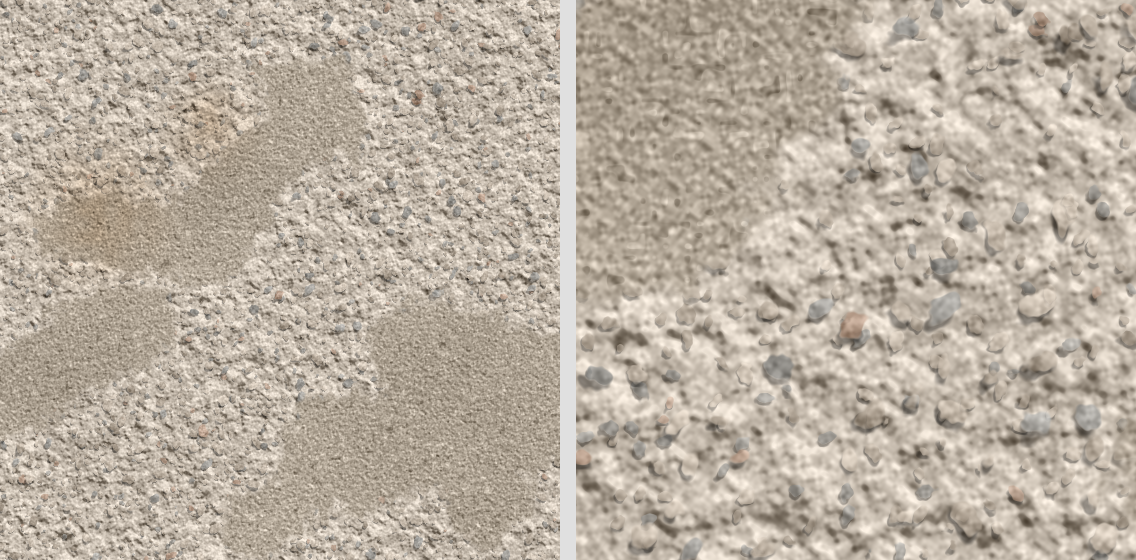
Left, the full canvas; right, a detail of the centre.
Write a Shadertoy shader that draws this texture.

```glsl
// Weathered concrete wall: exposed pebbly aggregate with worn patches of smooth sandy render.

const vec2 LIGHT = vec2(0.45, 0.89);   // direction towards the sun

float hash(vec2 p) {
    uvec2 u = uvec2(ivec2(floor(p)));
    uint h = u.x * 1597u + u.y * 51749u;
    h = (h ^ (h >> 15u)) * 73471u + u.y * 7919u;
    h = (h ^ (h >> 13u)) * 92837u;
    h ^= h >> 16u;
    return float(h & 65535u) / 65535.0;
}

float noise(vec2 p) {
    vec2 i = floor(p), f = fract(p);
    f = f * f * (3.0 - 2.0 * f);
    float low = mix(hash(i), hash(i + vec2(1.0, 0.0)), f.x);
    float high = mix(hash(i + vec2(0.0, 1.0)), hash(i + vec2(1.0)), f.x);
    return mix(low, high, f.y);
}

// Three octaves of noise
float cloud(vec2 p) {
    return 0.55 * noise(p) + 0.28 * noise(p * 2.1 + 17.3) + 0.17 * noise(p * 4.3 + 41.9);
}

// Slope of a noise layer along the light: positive when lit, negative when shaded
float litSlope(vec2 p, float freq) {
    mat2 turn = mat2(0.8, 0.6, -0.6, 0.8);
    vec2 q = turn * p * freq + freq;
    return noise(q) - noise(q + turn * LIGHT * 0.65);
}

float segment(vec2 p, vec2 a, vec2 b, float radius) {
    vec2 ab = b - a;
    float t = clamp(dot(p - a, ab) / dot(ab, ab), 0.0, 1.0);
    return length(p - a - ab * t) - radius;
}

// Signed distance to the smooth render, with ragged borders
float renderPatches(vec2 p) {
    float ragged = (noise(p * 38.0) - 0.5) * 0.03 + (noise(p * 90.0) - 0.5) * 0.025;
    p += (vec2(cloud(p * 9.0), cloud(p * 9.0 + 40.0)) - 0.5) * 0.07;
    vec2 block = abs(p - vec2(0.555, 0.79)) - vec2(0.085, 0.08);
    float d = max(block.x, block.y);
    d = min(d, segment(p, vec2(0.52, 0.74), vec2(0.36, 0.60), 0.065));
    d = min(d, segment(p, vec2(0.15, 0.60), vec2(0.36, 0.58), 0.072));
    d = min(d, segment(p, vec2(-0.05, 0.28), vec2(0.26, 0.42), 0.075));
    d = min(d, segment(p, vec2(0.78, 0.37), vec2(1.05, 0.27), 0.10));
    d = min(d, segment(p, vec2(0.62, 0.20), vec2(0.92, 0.25), 0.10));
    d = min(d, segment(p, vec2(0.82, 0.34), vec2(0.87, 0.12), 0.08));
    d = min(d, segment(p, vec2(0.45, 0.06), vec2(0.65, 0.19), 0.06));
    return d + ragged;
}

// Mostly cream stones, some brown, some blue-grey, a few orange
vec3 pebbleColor(float pick) {
    vec3 c = mix(vec3(0.70, 0.58, 0.50), vec3(0.77, 0.72, 0.66), step(0.05, pick));
    c = mix(c, vec3(0.65, 0.60, 0.54), step(0.56, pick));
    return mix(c, vec3(0.56, 0.56, 0.55), step(0.80, pick));
}

// Scatter chipped pebbles, each with a shadow on its far side
vec3 addPebbles(vec3 col, vec2 p, float cells, float share, float cover) {
    vec2 g = p * cells, corner = floor(g - 0.5);
    float chip = (noise(g * 3.5) - 0.5) * 0.26 + (noise(g * 8.0) - 0.5) * 0.10;
    float mottle = (noise(g * 6.0 + 31.0) - 0.5) * 0.18;
    for (int k = 0; k < 4; k++) {
        vec2 id = corner + vec2(float(k % 2), float(k / 2));
        float size = hash(id + 23.0), spin = hash(id + 5.0), pick = hash(id + 47.0);
        float present = step(hash(id + cells), share) * cover;
        vec2 q = g - id - 0.15 - 0.7 * vec2(hash(id + 9.0), hash(id + 80.0));
        float c = cos(6.28 * spin), s = sin(6.28 * spin), radius = mix(0.17, 0.40, size);
        mat2 turn = mat2(c, s, -s, c);
        vec2 stretch = vec2(1.0, 1.2 + 0.6 * fract(size * 7.0));
        float d = length(turn * q * stretch) - radius + chip;
        float behind = length(turn * (q + LIGHT * 0.16) * stretch) - radius + chip;
        float body = 1.0 - smoothstep(-0.05, 0.05, d);
        float shadow = 1.0 - smoothstep(-0.07, 0.07, behind);
        col *= 1.0 - 0.36 * present * (1.0 - body) * shadow;
        vec3 stone = pebbleColor(pick) + (spin - 0.5) * 0.14 + mottle;
        stone += 0.10 * dot(q, LIGHT) / radius;
        col = mix(col, stone, body * present * 0.74);
    }
    return col;
}

void mainImage(out vec4 fragColor, in vec2 fragCoord) {
    vec2 p = fragCoord / iResolution.xy;
    float d = renderPatches(p);
    float exposed = smoothstep(-0.012, 0.010, d);
    float grain = noise(mat2(0.8, 0.6, -0.6, 0.8) * p * 390.0) - 0.5;
    float broad = cloud(p * 6.0 + 3.0) - 0.5;

    // Rough cement matrix, lit across several scales
    vec2 w = p + (vec2(noise(p * 70.0), noise(p * 70.0 + 8.0)) - 0.5) * 0.010;
    float relief = 0.10 * litSlope(w, 34.0) + 0.23 * litSlope(w, 68.0)
                 + 0.25 * litSlope(w, 130.0) + 0.20 * litSlope(p, 240.0);
    float tone = 0.728 + relief + 0.07 * broad;
    tone -= 0.12 * smoothstep(0.06, 0.20, -relief);
    tone += 0.03 * (1.0 - smoothstep(0.0, 0.04, abs(d - 0.01)));
    vec3 rough = vec3(0.042, 0.0, -0.053) + min(tone, 0.89);
    rough = addPebbles(rough, p, 66.0, 0.50, 0.85);
    rough = addPebbles(rough, p + 0.37, 36.0, 0.42, 1.0);
    rough += 0.15 * grain;

    // Fine sandy render with dark and pale specks
    float sand = 0.635 + 0.21 * litSlope(p, 230.0) + 0.20 * grain + 0.08 * broad;
    float speck = noise(p * 150.0 + 60.0);
    sand += 0.10 * smoothstep(0.80, 0.92, speck);
    sand -= 0.13 * (1.0 - smoothstep(0.08, 0.20, speck));
    vec3 col = mix(sand + vec3(0.045, 0.0, -0.062), rough, exposed);

    // Brown damp stains
    vec2 left = p - vec2(0.18, 0.62), upper = p - vec2(0.38, 0.77);
    float stain = exp(-90.0 * dot(left, left)) + exp(-220.0 * dot(upper, upper));
    col *= 1.0 - stain * vec3(0.04, 0.08, 0.13) * (0.6 + 0.8 * noise(p * 40.0));

    fragColor = vec4(clamp(col, 0.0, 1.0), 1.0);
}
```
